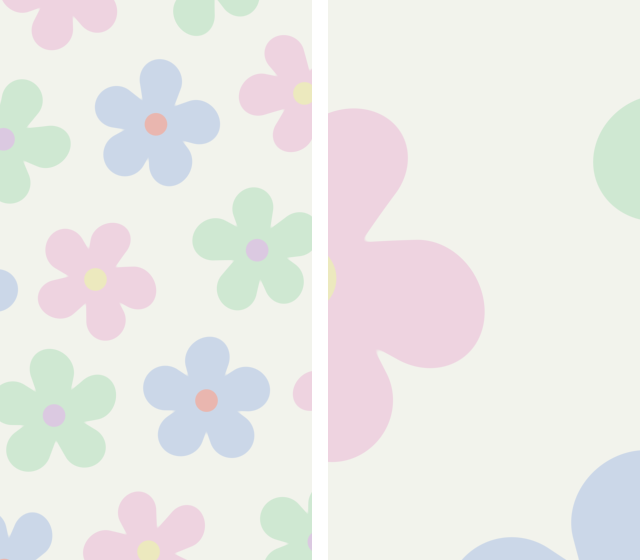
Left: the whole. Right: its middle third, enlarged.
Write a WebGL 2 fragment shader that draws this pattern.

```glsl
#version 300 es
precision highp float;
// Pastel five-petal flowers scattered over an off-white ground.
// A skewed lattice places them; hashes jitter position, turn and petals.
// Each flower is a soft union of tapered capsules with a round centre.
uniform vec2 u_resolution;
out vec4 fragColor;

const float TAU = 6.2831853;

vec2 hash2(vec2 p) {
    return fract(sin(vec2(dot(p, vec2(127.1, 311.7)), dot(p, vec2(269.5, 183.3)))) * 4375.85);
}

float smoothMin(float a, float b, float k) {
    float h = max(k - abs(a - b), 0.0) / k;
    return min(a, b) - h * h * k * 0.25;
}

// Capsule along +y, widening from baseRadius to tipRadius
float petalDistance(vec2 p, float baseRadius, float tipRadius, float len) {
    p.x = abs(p.x);
    float slope = (baseRadius - tipRadius) / len;
    float side = sqrt(1.0 - slope * slope);
    float along = dot(p, vec2(-slope, side));
    if (along < 0.0) return length(p) - baseRadius;
    if (along > side * len) return length(p - vec2(0.0, len)) - tipRadius;
    return dot(p, vec2(side, slope)) - baseRadius;
}

float flowerDistance(vec2 p, vec2 cell, float tipRadius) {
    float turn = hash2(cell + 17.0).x * TAU;
    float d = 1.0;
    for (int i = 0; i < 5; i++) {
        vec2 vary = hash2(cell * 5.0 + float(i) * 3.7) - 0.5;
        float angle = turn + float(i) * TAU / 5.0 + vary.x * 0.16;
        float c = cos(angle), s = sin(angle);
        vec2 q = mat2(c, s, -s, c) * p;
        q.x += vary.y * 1.6 * q.y * q.y;   // slight bend
        float petal = petalDistance(q, 0.018, tipRadius + vary.x * 0.003, 0.077 + vary.y * 0.008);
        d = smoothMin(d, petal, 0.005);
    }
    return d;
}

float coverage(float d) {
    float edge = 0.8 / u_resolution.y;
    return 1.0 - smoothstep(-edge, edge, d);
}

void main() {
    vec2 p = gl_FragCoord.xy / u_resolution.y;
    vec3 color = vec3(0.949, 0.952, 0.926);

    // Skewed lattice: columns are the steps between neighbouring flowers
    mat2 lattice = mat2(0.271, 0.031, -0.0885, -0.271);
    vec2 origin = vec2(0.1875, 0.518);
    vec2 nearest = round(inverse(lattice) * (p - origin));

    for (int y = -1; y <= 1; y++) {
        for (int x = -1; x <= 1; x++) {
            vec2 cell = nearest + vec2(x, y);
            vec2 q = p - origin - lattice * cell - (hash2(cell) - 0.5) * 0.034;

            // Three kinds alternate along the diagonals: pink, green, blue
            float kind = mod(cell.x + cell.y, 3.0);
            vec3 petalColor = vec3(0.932, 0.828, 0.878);
            vec3 centreColor = vec3(0.925, 0.912, 0.745);
            float tipRadius = 0.036;
            if (kind > 1.5) {
                petalColor = vec3(0.798, 0.845, 0.910);
                centreColor = vec3(0.912, 0.715, 0.685);
                tipRadius = 0.039;
            } else if (kind > 0.5) {
                petalColor = vec3(0.810, 0.910, 0.822);
                centreColor = vec3(0.858, 0.790, 0.882);
                tipRadius = 0.038;
            }
            color = mix(color, petalColor, coverage(flowerDistance(q, cell, tipRadius)));
            color = mix(color, centreColor, coverage(length(q) - 0.0202));
        }
    }
    fragColor = vec4(color, 1.0);
}
```
